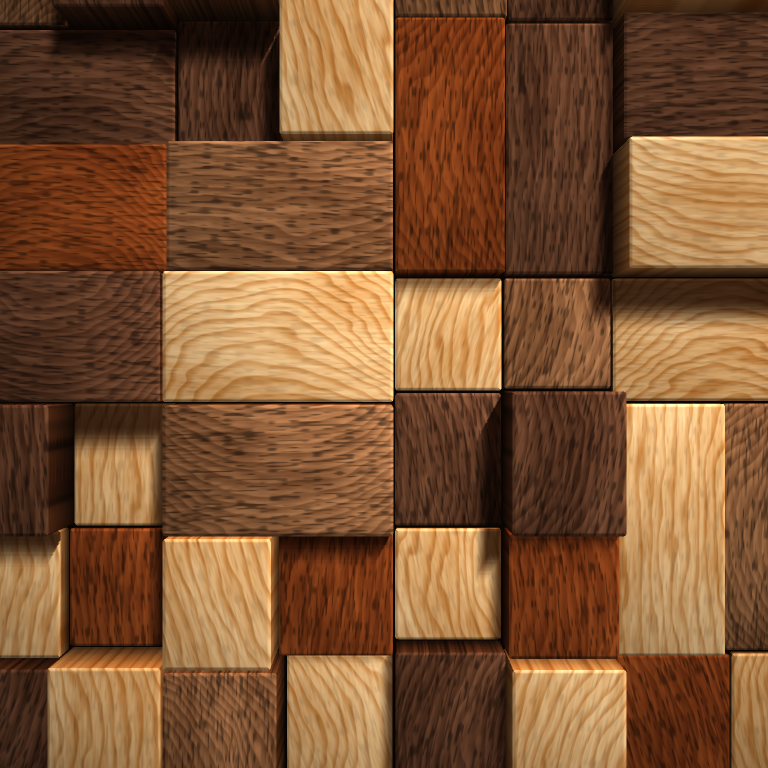
A WebGL 2 fragment shader for this texture:

```glsl
#version 300 es
precision highp float;

uniform vec2 u_resolution;
out vec4 fragColor;

struct Block { vec2 center; vec2 halfSize; float seed; float height; };

float hash(vec2 p) {
    vec3 q = fract(vec3(p.xyx) * 0.1031);
    q += dot(q, q.yzx + 33.33);
    return fract((q.x + q.y) * q.z);
}

float noise(vec2 p) {
    vec2 i = floor(p), f = fract(p);
    f = f * f * (3.0 - 2.0 * f);
    float low = mix(hash(i), hash(i + vec2(1, 0)), f.x);
    float high = mix(hash(i + vec2(0, 1)), hash(i + vec2(1, 1)), f.x);
    return mix(low, high, f.y);
}

float fbm(vec2 p) {
    return 0.55 * noise(p) + 0.3 * noise(p * 2.1 + 5.3) + 0.15 * noise(p * 4.3 + 9.7);
}

float roundedBox(vec2 p, vec2 halfSize, float radius) {
    vec2 d = abs(p) - halfSize + radius;
    return length(max(d, 0.0)) + min(max(d.x, d.y), 0.0) - radius;
}

// Staggered 2x2 groups, each divided into long blocks and short ones
Block findBlock(vec2 p, vec2 cell) {
    vec2 origin = vec2(0.35, 0.05);
    vec2 g = p / cell + origin;
    float stagger = mod(floor(g.x / 2.0), 2.0);
    g.y += stagger;
    vec2 group = floor(g / 2.0), f = g - 2.0 * group;
    bool upright = hash(group + 17.0) < 0.55;
    vec2 a = upright ? f.yx : f;
    float line = floor(a.y);
    vec2 key = 2.0 * group + vec2(line, 0.0);
    float split = 1.0 + 0.22 * (hash(key + 53.0) - 0.5);
    float start = 0.0, end = 2.0;
    if (hash(key + 31.0) > 0.45) {
        if (a.x < split) end = split; else start = split;
    }
    vec2 center = vec2(0.5 * (start + end), line + 0.5);
    vec2 halfSize = vec2(0.5 * (end - start), 0.5);
    if (upright) { center = center.yx; halfSize = halfSize.yx; }
    vec2 id = key + vec2(0.0, step(0.1, start));
    center = (2.0 * group + center - origin - vec2(0.0, stagger)) * cell;
    float height = 0.1 + 0.9 * smoothstep(0.2, 0.8, hash(id + 113.0));
    // Even spread of wood kinds over neighbouring blocks
    float seed = fract(dot(id, vec2(0.7549, 0.5698)) + 0.13);
    return Block(center, halfSize * cell - 0.0016, seed, height);
}

float edgeDistance(vec2 p, Block b) {
    return roundedBox(p - b.center, b.halfSize, 0.004);
}

// Growth rings, fibres and pores along the long side
vec3 woodColor(vec2 local, vec2 halfSize, float seed) {
    vec3 early = vec3(0.48, 0.305, 0.205), late = vec3(0.17, 0.085, 0.045);
    if (seed > 0.33) { early = vec3(0.63, 0.31, 0.125); late = vec3(0.31, 0.12, 0.04); }
    if (seed > 0.53) { early = vec3(0.70, 0.48, 0.31); late = vec3(0.30, 0.17, 0.09); }
    if (seed > 0.68) { early = vec3(0.94, 0.79, 0.58); late = vec3(0.70, 0.44, 0.19); }
    float pale = step(0.68, seed);
    float variety = hash(vec2(seed * 977.0, 3.0)), curve = hash(vec2(seed * 977.0, 8.0)) - 0.5;
    vec2 q = halfSize.x > halfSize.y ? local : local.yx;
    float squareness = min(halfSize.x, halfSize.y) / max(halfSize.x, halfSize.y);
    float tilt = (variety - 0.5) * mix(0.1, 0.9, smoothstep(0.6, 0.9, squareness));
    q = mat2(cos(tilt), sin(tilt), -sin(tilt), cos(tilt)) * q;
    float rings = mix(75.0, 60.0, pale) * (q.y + 9.0 * curve * q.x * q.x);
    q += 20.0 * seed;
    rings += 5.0 * fbm(q * vec2(4.0, 8.0)) + 0.5 * noise(q * vec2(30.0, 90.0));
    float phase = fract(rings);
    float band = smoothstep(mix(0.1, 0.4, pale), 0.85, phase) * (1.0 - smoothstep(0.87, 1.0, phase));
    float fibre = noise(q * vec2(28.0, 330.0)) * 0.6 + noise(q * vec2(90.0, 480.0)) * 0.4;
    float pores = smoothstep(0.5, 0.95, noise(q * vec2(75.0, 460.0) + 9.0));
    float patches = smoothstep(0.2, 0.8, fbm(q * vec2(7.0, 16.0) + 3.0));
    float tone = mix(0.3, 0.42, pale) * band + 0.42 * fibre + 0.34 * patches - 0.05;
    vec3 color = mix(early, late, clamp(tone, 0.0, 1.0));
    return color * (1.0 - pores * mix(0.4, 0.1, pale));
}

// Soft shadow from taller blocks towards the light
float shadowAmount(vec2 p, float z, vec2 lightReach, vec2 cell, float offset) {
    float shadow = 0.0;
    for (int i = 0; i < 18; i++) {
        float rise = (float(i) + offset) / 18.0;
        Block b = findBlock(p + lightReach * rise, cell);
        shadow = max(shadow, smoothstep(0.0, 0.5, b.height - z - rise));
    }
    return shadow;
}

vec2 sideNormal(vec2 local, vec2 halfSize) {
    vec2 edge = abs(local) - halfSize;
    return edge.x > edge.y ? vec2(sign(local.x), 0) : vec2(0, sign(local.y));
}

vec3 shadeTop(vec2 p, Block b, vec2 lightReach, vec2 cell, float offset) {
    vec2 local = p - b.center;
    float facing = dot(sideNormal(local, b.halfSize), normalize(lightReach));
    float rim = smoothstep(-0.005, -0.002, edgeDistance(p, b));
    vec3 color = woodColor(local, b.halfSize, b.seed);
    color *= 1.0 + 1.2 * dot(local, vec2(0.6, 0.8));
    color *= 1.0 + rim * (facing > 0.0 ? 0.35 * facing : 0.45 * facing);
    float shadow = shadowAmount(p, b.height, lightReach, cell, offset);
    return color * mix(vec3(1), vec3(0.27, 0.21, 0.16), shadow);
}

vec3 shadeSide(vec2 p, float z, Block b, vec2 lightReach) {
    vec2 local = p - b.center;
    float facing = dot(sideNormal(local, b.halfSize), normalize(lightReach));
    float light = 0.38 + 0.85 * max(facing, 0.0);
    vec3 color = woodColor(local, b.halfSize, b.seed) * vec3(1.1, 0.88, 0.65);
    return color * light * mix(0.3, 1.0, z / b.height);
}

// Descend through the blocks with a central perspective
vec3 renderBlocks(vec2 uv, vec2 cell, float perspective, float offset) {
    vec2 lightReach = vec2(0.045, 0.085), view = uv - 0.5;
    for (int i = 0; i <= 18; i++) {
        float z = 1.0 - float(i) / 18.0;
        vec2 p = 0.5 + view * (1.0 - perspective * z);
        Block b = findBlock(p, cell);
        if (b.height < z || edgeDistance(p, b) > 0.0) continue;
        vec2 top = 0.5 + view * (1.0 - perspective * b.height);
        if (edgeDistance(top, b) < 0.0) return shadeTop(top, b, lightReach, cell, offset);
        return shadeSide(p, z, b, lightReach);
    }
    return vec3(0.035, 0.018, 0.01);
}

void main() {
    float scale = min(u_resolution.x, u_resolution.y);
    vec3 color = vec3(0);
    for (int i = 0; i < 4; i++) {
        vec2 jitter = vec2(i & 1, i >> 1) * 0.5 - 0.25;
        vec2 uv = (gl_FragCoord.xy + jitter) / scale;
        color += 0.25 * renderBlocks(uv, vec2(0.1405, 0.1615), 0.075, (float(i) + 0.5) / 4.0);
    }
    vec2 fromLight = gl_FragCoord.xy / u_resolution - vec2(0.58, 0.56);
    color *= 1.08 - 0.65 * dot(fromLight, fromLight);
    fragColor = vec4(color, 1.0);
}
```
